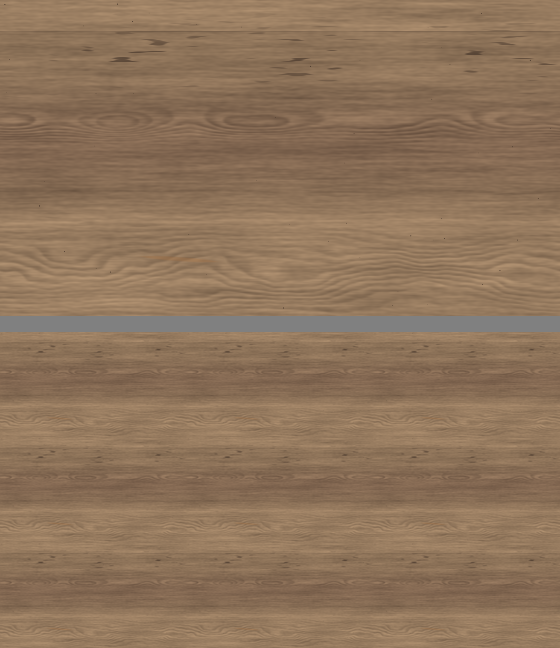
Top, the tile; bottom, the same tile 3 across and 3 down.
Write a Shadertoy shader that draws this texture.

```glsl
const vec3 DARK_WOOD = vec3(0.425, 0.340, 0.260);
const vec3 PALE_WOOD = vec3(0.685, 0.563, 0.437);
const vec3 CRACK_COLOR = vec3(0.25, 0.19, 0.15);
const vec3 SLIVER_COLOR = vec3(0.65, 0.46, 0.29);
const vec3 ROSY_TINT = vec3(0.004, -0.006, 0.002);

const float LIGHT_TONE = 0.67;
const float MID_TONE = 0.50;
const float DEEP_TONE = 0.35;
const float RING_COUNT = 46.0;
const float HEART_Y = 0.605;
const float HEART_WIDTH = 0.045;
const float FIGURE_Y = 0.13;
const float FIGURE_WIDTH = 0.12;
const float JOINT_Y = 0.90;
const float FIBRE_CONTRAST = 0.20;
const vec2 PIT_GRID = vec2(32.0, 18.0);
const float PIT_RADIUS = 0.0028;

vec2 hash2(vec2 p) {
    vec3 q = fract(p.xyx * vec3(0.1031, 0.1030, 0.0973));
    q += dot(q, q.yzx + 33.33);
    return fract((q.xx + q.yz) * q.zy);
}

vec2 gradientAt(vec2 cell, vec2 period, float seed) {
    float angle = 6.28318 * hash2(mod(cell, period) + seed).x;
    return vec2(cos(angle), sin(angle));
}

// Gradient noise that wraps after a whole number of cells
float noise(vec2 uv, vec2 period, float seed) {
    vec2 p = uv * period;
    vec2 i = floor(p), f = p - i;
    vec2 w = f * f * f * (f * (f * 6.0 - 15.0) + 10.0);
    vec2 e = vec2(1.0, 0.0);
    float a = dot(gradientAt(i, period, seed), f);
    float b = dot(gradientAt(i + e.xy, period, seed), f - e.xy);
    float c = dot(gradientAt(i + e.yx, period, seed), f - e.yx);
    float d = dot(gradientAt(i + e.xx, period, seed), f - e.xx);
    return mix(mix(a, b, w.x), mix(c, d, w.x), w.y);
}

vec2 wrapped(vec2 d) { return fract(d + 0.5) - 0.5; }

float bump(float v, float center, float width) {
    float d = wrapped(vec2(v - center)).x / width;
    return exp(-d * d);
}

// Growth ring phase: straight grain bent into eyes and arches
float ringPhase(vec2 uv, float heart, float figure) {
    float eyes = 3.4 + 6.0 * noise(vec2(uv.x, 0.37), vec2(7.0, 1.0), 11.0);
    float arches = 5.0 * noise(uv, vec2(4.0, 6.0), 23.0)
                 + 1.6 * noise(uv, vec2(9.0, 11.0), 31.0);
    float wobble = 0.7 * noise(uv, vec2(6.0, 12.0), 41.0)
                 + 0.35 * noise(uv, vec2(26.0, 24.0), 47.0) * (0.4 + figure);
    return RING_COUNT * uv.y + heart * eyes + figure * arches + wobble;
}

// Slow rise to pale wood, then a quick fall into the dark ring
float ringProfile(float phase) {
    float p = fract(phase), blur = fwidth(phase);
    float edge = clamp(0.16 + blur, 0.16, 0.6);
    float ring = smoothstep(0.0, 0.65, p) * (1.0 - smoothstep(1.0 - edge, 1.0, p));
    return mix(ring - 0.55, 0.0, smoothstep(0.4, 0.9, blur));
}

float boardTone(vec2 uv) {
    float v = uv.y + 0.03 * noise(uv, vec2(4.0, 8.0), 53.0);
    float tone = mix(LIGHT_TONE, DEEP_TONE, smoothstep(0.31, 0.40, v));
    tone = mix(tone, MID_TONE, smoothstep(0.66, 0.76, v));
    return mix(tone, LIGHT_TONE, smoothstep(JOINT_Y - 0.003, JOINT_Y + 0.003, uv.y));
}

float pits(vec2 uv, float aspect) {
    vec2 cell = floor(uv * PIT_GRID);
    vec2 pick = hash2(mod(cell, PIT_GRID) + 71.0);
    vec2 spot = (cell + 0.2 + 0.6 * hash2(cell + 113.0)) / PIT_GRID;
    float d = length((uv - spot) * vec2(aspect, 1.0));
    return step(0.90, pick.x) * (1.0 - smoothstep(0.3, 1.0, d / PIT_RADIUS)) * pick.y;
}

void mainImage(out vec4 fragColor, in vec2 fragCoord) {
    vec2 uv = fragCoord / iResolution.xy;
    float aspect = iResolution.x / iResolution.y;
    float heart = bump(uv.y, HEART_Y, HEART_WIDTH);
    float figure = bump(uv.y, FIGURE_Y, FIGURE_WIDTH);

    // Board shade, broad streaks and clouds
    float tone = boardTone(uv);
    tone += 0.26 * noise(uv, vec2(2.0, 22.0), 59.0);
    tone += 0.20 * noise(uv, vec2(5.0, 7.0), 61.0);
    vec2 cloud = wrapped(uv - vec2(0.40, 0.60)) / vec2(0.05, 0.06);
    tone -= 0.12 * exp(-dot(cloud, cloud));

    // Rings and fibres
    float patches = 0.8 + 0.9 * noise(uv, vec2(5.0, 9.0), 67.0);
    float ringContrast = (0.10 + 0.30 * heart + 0.27 * figure) * patches;
    tone += ringContrast * ringProfile(ringPhase(uv, heart, figure));
    float fibres = noise(uv, vec2(18.0, 130.0), 73.0)
                 + 0.7 * noise(uv, vec2(64.0, 144.0), 79.0)
                 + 0.8 * noise(uv, vec2(7.0, 72.0), 83.0);
    tone += FIBRE_CONTRAST * fibres;
    vec3 color = mix(DARK_WOOD, PALE_WOOD, clamp(tone, -0.15, 1.15));
    color += ROSY_TINT * bump(uv.y, 0.55, 0.16);

    // Pale resin sliver, tapered at both ends
    vec2 s = wrapped(uv - vec2(0.32, 0.18));
    float taper = 0.006 * (1.0 - smoothstep(0.02, 0.09, abs(s.x)));
    float sliver = 1.0 - smoothstep(taper - 0.003, taper + 0.003, abs(s.y + 0.12 * s.x));
    color = mix(color, SLIVER_COLOR, 0.45 * sliver * smoothstep(0.0, 0.003, taper));

    // Cracks, pits and the joint between boards
    float crackZone = 0.12 + bump(uv.y, 0.82, 0.08);
    float cracks = smoothstep(0.36, 0.52, noise(uv, vec2(16.0, 100.0), 89.0)
                 + 0.25 * noise(uv, vec2(5.0, 9.0), 97.0));
    float joint = 1.0 - smoothstep(0.0005, 0.0035, abs(uv.y - JOINT_Y));
    joint *= 0.5 + 0.6 * noise(uv, vec2(9.0, 3.0), 101.0);
    float marks = max(max(0.55 * cracks * crackZone, 0.8 * pits(uv, aspect)), 0.5 * joint);
    color = mix(color, CRACK_COLOR, marks);

    fragColor = vec4(color, 1.0);
}
```
